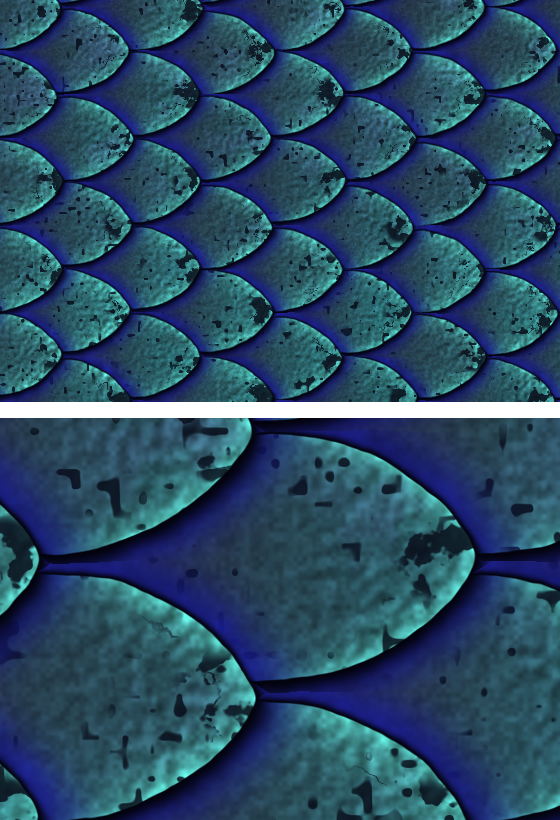
Top: the whole. Bottom: its middle third, enlarged.
A Shadertoy shader for this pattern:

```glsl
// Overlapping pointed metal scales, tips to the right, in staggered columns.
// Each scale is a pair of arcs, layered front to back from left to right;
// noise adds patina, pits, cracks and chipped patches, and gaps glow blue.

const vec2 FIRST_TIP = vec2(0.154, 0.113);  // tip of column 0, row 0
const vec2 PITCH = vec2(0.176, 0.2174);     // column and row spacing
const float HALF_HEIGHT = 0.103;
const float NOSE_LENGTH = 0.176;
const float TIP_ROUNDING = 0.010;
const float JITTER = 0.014;
const float WOBBLE = 0.007;
const float RIM_WIDTH = 0.024;
const float GLOW_WIDTH = 0.030;
const vec3 ROOT = vec3(0.14, 0.16, 0.30);
const vec3 SLATE = vec3(0.15, 0.22, 0.28);
const vec3 TEAL = vec3(0.16, 0.42, 0.44);
const vec3 HAZE = vec3(0.23, 0.32, 0.46);
const vec3 RIM = vec3(0.30, 0.72, 0.68);
const vec3 GLOW = vec3(0.09, 0.10, 0.52);
const vec3 PIT = vec3(0.03, 0.05, 0.10);

vec2 hash22(vec2 p) {
    vec3 q = fract(p.xyx * vec3(0.1031, 0.1030, 0.0973));
    q += dot(q, q.yzx + 33.33);
    return fract((q.xx + q.yz) * q.zy);
}

float noise(vec2 p) {
    vec2 i = floor(p), f = fract(p);
    f = f * f * (3.0 - 2.0 * f);
    vec2 e = vec2(1.0, 0.0);
    return mix(mix(hash22(i).x, hash22(i + e).x, f.x),
               mix(hash22(i + e.yx).x, hash22(i + e.xx).x, f.x), f.y);
}

float fbm(vec2 p) {
    float sum = 0.0, amp = 0.5;
    for (int i = 0; i < 4; i++) {
        sum += amp * noise(p);
        p = mat2(1.6, 1.2, -1.2, 1.6) * p + 7.3;
        amp *= 0.5;
    }
    return sum / 0.9375;
}

// Distance to a scale whose tip is at the origin; it runs on to the left.
float scaleDistance(vec2 p) {
    float radius = (NOSE_LENGTH * NOSE_LENGTH + HALF_HEIGHT * HALF_HEIGHT) / (2.0 * HALF_HEIGHT);
    float x = max(p.x + NOSE_LENGTH, 0.0);
    float y = sqrt(p.y * p.y + TIP_ROUNDING * TIP_ROUNDING);
    return length(vec2(x, y + radius - HALF_HEIGHT)) - radius;
}

// Metal face: local is relative to the tip, inner is the depth inside the edge.
vec3 scaleFace(vec2 local, float inner, vec2 id, vec2 p) {
    vec2 rnd = hash22(id + 41.0);
    vec2 s = p + rnd * 3.0 + 5.0;
    float patina = fbm(s * 15.0);
    float rough = fbm(s * 55.0);
    float front = smoothstep(-0.23, -0.04, local.x);

    // Broad colour, greener low on the canvas and hazier above
    vec3 col = mix(ROOT, SLATE, smoothstep(-0.31, -0.17, local.x));
    float green = front * (0.15 + 0.55 * rnd.x) + 0.35 * (1.0 - p.y) * smoothstep(-0.30, -0.12, local.x);
    col = mix(col, TEAL, clamp(green * (0.5 + patina), 0.0, 1.0));
    col = mix(col, HAZE, 0.75 * smoothstep(0.42, 0.65, patina) * smoothstep(0.1, 0.8, p.y) * front);

    // Polished rim and thin bright lip
    float rim = exp(-inner / (RIM_WIDTH * (0.6 + 0.9 * rnd.y)));
    rim *= smoothstep(-0.25, -0.08, local.x) * (0.45 + 0.9 * rough);
    col = mix(col, RIM, clamp(rim, 0.0, 0.95));
    col += 0.16 * RIM * exp(-inner / 0.003) * front;

    // Grain and raking light over the rough front
    col *= 0.86 + 0.28 * noise(s * 250.0);
    float relief = noise(s * 105.0) - noise(s * 105.0 + vec2(0.45, -0.45));
    col *= 1.0 + (0.15 + 0.5 * front) * relief;

    // Pits, a crack following the rim, and chips near the tip
    float pits = smoothstep(0.79, 0.88, noise(s * 88.0)) * smoothstep(0.46, 0.62, patina + 0.12 * front);
    float crackLine = abs(inner - 0.026 - 0.07 * (rough - 0.5));
    float crack = smoothstep(0.0035, 0.0010, crackLine) * smoothstep(0.48, 0.60, fbm(s * 24.0 + 9.0));
    crack *= smoothstep(-0.12, -0.05, local.x);
    float nearTip = exp(-dot(local + vec2(0.035, 0.0), local + vec2(0.035, 0.0)) / 0.0012);
    float chips = smoothstep(0.60, 0.66, fbm(s * 42.0 + 3.0) + 0.13 * nearTip * (0.4 + rnd.y));
    chips *= smoothstep(0.15, 0.5, nearTip);
    return mix(col, PIT, 0.85 * max(max(pits, crack), chips));
}

void mainImage(out vec4 fragColor, in vec2 fragCoord) {
    vec2 p = fragCoord / iResolution.y;
    float aa = 1.0 / iResolution.y;
    vec2 q = p + WOBBLE * (vec2(fbm(p * 22.0), fbm(p * 22.0 + 50.0)) - 0.5);
    float firstColumn = floor((q.x - FIRST_TIP.x) / PITCH.x);
    float uncovered = 1.0, gap = 1.0, side = 0.0;
    vec3 col = vec3(0.0);

    for (int i = 0; i < 4; i++) {
        float column = firstColumn + float(i);
        float stagger = 0.5 * mod(column, 2.0);
        float row = floor((q.y - FIRST_TIP.y) / PITCH.y + stagger + 0.5);
        vec2 id = vec2(column, row);
        vec2 tip = FIRST_TIP + PITCH * vec2(column, row - stagger);
        vec2 local = q - tip - JITTER * (hash22(id + 17.0) - 0.5);
        float d = scaleDistance(local);
        float cover = uncovered * smoothstep(aa, -aa, d);
        if (cover > 0.001) {
            // Blue glow beside the scale in front, dark shadow under its lower edge
            vec3 face = scaleFace(local, max(-d, 0.0), id, p);
            float glow = exp(-gap * gap / (GLOW_WIDTH * GLOW_WIDTH));
            face = mix(face, GLOW * (0.7 + 0.6 * fbm(p * 45.0)), 0.92 * glow);
            float reach = mix(0.004, 0.013, smoothstep(0.02, -0.03, side));
            face *= 1.0 - 0.9 * exp(-gap * gap / (reach * reach));
            col += cover * face;
            uncovered -= cover;
        }
        if (d < gap) { gap = max(d, 0.0); side = local.y; }
    }
    col += uncovered * GLOW * 0.35;
    fragColor = vec4(clamp(col, 0.0, 1.0), 1.0);
}
```
